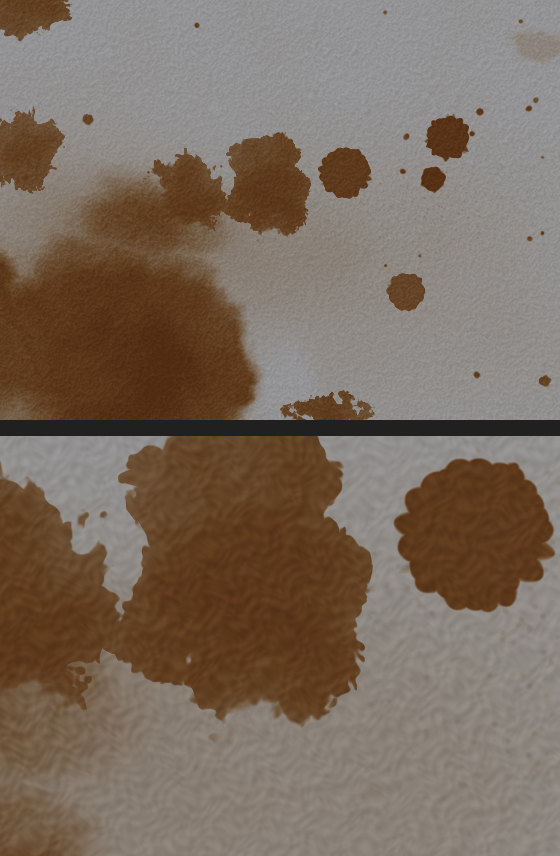
Top, the full canvas; bottom, a detail of the centre.
This texture is drawn by a Shadertoy shader. Its source:

```glsl
// Brown ink blots, drops and a broad soaked wash on grainy grey paper.

const float WIDTH = 1.3333;      // canvas width in canvas heights
const float EDGE_SOFT = 0.0032;  // blur of crisp outlines
const float EDGE_WARP = 0.024;   // bending of blot outlines
const float BLOT_RAGGED = 0.022; // small nicks in blot outlines
const float DROP_RAGGED = 0.28;  // scallops relative to drop radius
const float GRAIN_SCALE = 125.0;
const float GRAIN_LIGHT = 0.075;
const int TRAIL = 7;
const int SCATTERED = 15;
const int SCRATCHES = 8;

// Paper to deepest stain, in even steps of density
const vec3 INKS[6] = vec3[6](
    vec3(0.58, 0.58, 0.59), vec3(0.56, 0.54, 0.52), vec3(0.52, 0.47, 0.42),
    vec3(0.44, 0.34, 0.24), vec3(0.38, 0.24, 0.12), vec3(0.32, 0.17, 0.07));

// Centre and radii
const vec4 BLOTS[6] = vec4[6](
    vec4(0.64, 0.55, 0.098, 0.112), vec4(0.45, 0.525, 0.108, 0.095),
    vec4(0.05, 0.645, 0.098, 0.085), vec4(0.05, 0.99, 0.105, 0.08),
    vec4(0.79, 0.0, 0.085, 0.05), vec4(0.665, 0.64, 0.035, 0.05));

// Centre, radius and strength
const vec4 DROPS[4] = vec4[4](
    vec4(0.821, 0.589, 0.059, 0.84), vec4(1.068, 0.672, 0.051, 0.92),
    vec4(1.031, 0.573, 0.029, 0.94), vec4(0.967, 0.306, 0.044, 0.75));

vec2 hash2(vec2 p) {
    return fract(sin(vec2(dot(p, vec2(127.1, 311.7)), dot(p, vec2(269.5, 183.3)))) * 43758.5);
}

// Cellular noise: distance to nearest point, and its random value
vec2 cells(vec2 p) {
    vec2 nearest = vec2(9.0, 0.0);
    for (int i = 0; i < 9; i++) {
        vec2 id = floor(p) + vec2(i % 3 - 1, i / 3 - 1);
        float d = length(id + hash2(id) - p);
        if (d < nearest.x) nearest = vec2(d, hash2(id + 37.0).x);
    }
    return nearest;
}

// Layered, turned and warped sines
float waves(vec2 p) {
    float sum = 0.0, amp = 0.6;
    for (int i = 0; i < 5; i++) {
        p = mat2(0.8, 0.6, -0.6, 0.8) * p * 1.85 + 1.7;
        p += 0.4 * sin(p.yx);
        sum += amp * sin(p.x) * sin(p.y);
        amp *= 0.58;
    }
    return sum;
}

// Bumps lit from one side
float relief(vec2 p) {
    p += 0.45 * sin(p.yx * 1.3 + 2.0 * sin(p * 0.37));
    return cells(p).x - cells(p + vec2(0.3, -0.42)).x;
}

float cover(float dist, float soft) { return 1.0 - smoothstep(-soft, soft, dist); }

float ellipse(vec2 p, vec2 centre, vec2 radii) {
    return (length((p - centre) / radii) - 1.0) * min(radii.x, radii.y);
}

float glow(vec2 p, vec2 centre, vec2 radii) {
    vec2 q = (p - centre) / radii;
    return exp(-dot(q, q));
}

float segment(vec2 p, vec2 a, vec2 ab) {
    return length(p - a - ab * clamp(dot(p - a, ab) / dot(ab, ab), 0.0, 1.0));
}

// Crisp blots whose lower left sides bleed out
float blotStain(vec2 p, vec2 q, float nicks, float cloud, float soft) {
    float bleed = glow(p, vec2(0.36, 0.45), vec2(0.11, 0.09))
                + 0.5 * glow(p, vec2(0.62, 0.42), vec2(0.06, 0.04));
    float d = 9.0;
    for (int i = 0; i < 6; i++) d = min(d, ellipse(q, BLOTS[i].xy, BLOTS[i].zw));
    d += nicks;
    float stain = cover(d, mix(soft, 0.05, min(bleed, 1.0)));
    stain *= 0.72 + 0.12 * clamp(-d / 0.06, 0.0, 1.0) + 0.1 * cloud;
    // Bare flake inside the middle blot
    float bare = ellipse(q, vec2(0.56, 0.452), vec2(0.058, 0.042));
    return stain * (1.0 - 0.95 * cover(bare - nicks, soft));
}

float dropStain(vec2 p, float scallop, float soft) {
    float stain = 0.0;
    for (int i = 0; i < 4; i++) {
        float d = length(p - DROPS[i].xy) - DROPS[i].z * (1.0 - DROP_RAGGED * scallop);
        stain = max(stain, cover(d, soft) * (DROPS[i].w + 0.07 * exp(-abs(d) * 250.0)));
    }
    // Tiny drops: a rising trail, then loose scatter
    for (int i = 0; i < TRAIL + SCATTERED; i++) {
        vec2 h = hash2(vec2(i, 5)), k = hash2(vec2(i, 19));
        vec2 centre = h * vec2(WIDTH, 1.0);
        float radius = 0.004 + 0.011 * k.x * k.x;
        if (i < TRAIL) {
            centre = vec2(0.9, 0.58) + vec2(0.06, 0.028) * float(i) + 0.07 * h;
            radius = 0.006 + 0.003 * k.x;
        }
        float d = length(p - centre) - radius * (1.0 - 0.5 * scallop);
        stain = max(stain, cover(d, soft) * mix(0.65, 0.92, k.y));
    }
    return stain;
}

// Wide pool, with a fading tail above and a dark streak at its side
float washStain(vec2 q, float cloud) {
    float d = ellipse(q, vec2(0.25, 0.12), vec2(0.355, 0.29));
    float pool = cover(d, mix(0.075, 0.026, smoothstep(0.35, 0.58, q.x)));
    pool *= 0.76 + 0.13 * cloud + 0.18 * clamp(-d / 0.18, 0.0, 1.0);
    pool *= 1.0 - 0.45 * glow(q, vec2(0.02, 0.0), vec2(0.11, 0.08));
    float tail = 0.68 * cover(ellipse(q, vec2(0.36, 0.485), vec2(0.14, 0.08)), 0.065);
    float streak = segment(q, vec2(-0.02, 0.37), vec2(0.11, -0.28)) - 0.035;
    return max(max(pool, tail), 0.88 * cover(streak, 0.04));
}

void mainImage(out vec4 fragColor, in vec2 fragCoord) {
    vec2 p = fragCoord / iResolution.y;
    float soft = max(EDGE_SOFT, 0.8 / iResolution.y);
    float cloud = waves(p * 6.0);
    vec2 q = p + EDGE_WARP * vec2(waves(p * 15.0 + 4.0), waves(p * 15.0 + 11.0));
    float nicks = BLOT_RAGGED * (waves(p * 20.0) + 0.8 * cells(q * 60.0).x - 0.4);
    float grain = relief(p * GRAIN_SCALE) + 0.6 * relief(p * GRAIN_SCALE * 0.55 + 7.0);

    // Paper, yellowed in broad patches
    float density = 0.075 - 0.06 * p.y + 0.035 * cloud + 0.03 * grain;
    density += 0.17 * glow(p, vec2(0.88, 0.36), vec2(0.42, 0.27));
    density += 0.24 * glow(p, vec2(0.12, 0.5), vec2(0.24, 0.2));
    density += 0.26 * glow(p, vec2(0.42, 0.4), vec2(0.32, 0.17));
    density -= 0.2 * glow(q, vec2(0.69, 0.09), vec2(0.06, 0.09));
    density = max(density, 0.0);

    // Dust specks
    vec2 speck = cells(p * 85.0);
    float dusty = glow(p, vec2(1.05, 0.56), vec2(0.34, 0.22));
    density += 0.2 * dusty * step(0.62, speck.y) * cover(speck.x - 0.18, 0.14);

    // Faint smear and scratches near the top
    density += 0.25 * cover(ellipse(q, vec2(1.28, 0.895), vec2(0.065, 0.032)), 0.008);
    for (int i = 0; i < SCRATCHES; i++) {
        vec2 h = hash2(vec2(i, 71)), k = hash2(vec2(i, 83)) - 0.5;
        float d = segment(q, vec2(h.x * WIDTH, 0.74 + 0.25 * h.y), k * vec2(0.12, 0.2));
        density += 0.12 * cover(d - 0.0008, soft * 0.7);
    }

    // Stain layers
    density = mix(density, 1.0, washStain(q, cloud));
    density = max(density, blotStain(p, q, nicks, cloud, soft));
    density = max(density, dropStain(p, cells(p * 58.0).x - 0.5, soft));
    density += 0.07 * grain * smoothstep(0.3, 0.8, density);

    vec3 color = INKS[0];
    for (int i = 1; i < 6; i++)
        color = mix(color, INKS[i], clamp(density * 5.0 - float(i - 1), 0.0, 1.0));
    fragColor = vec4(color * (1.0 - GRAIN_LIGHT * grain), 1.0);
}
```
